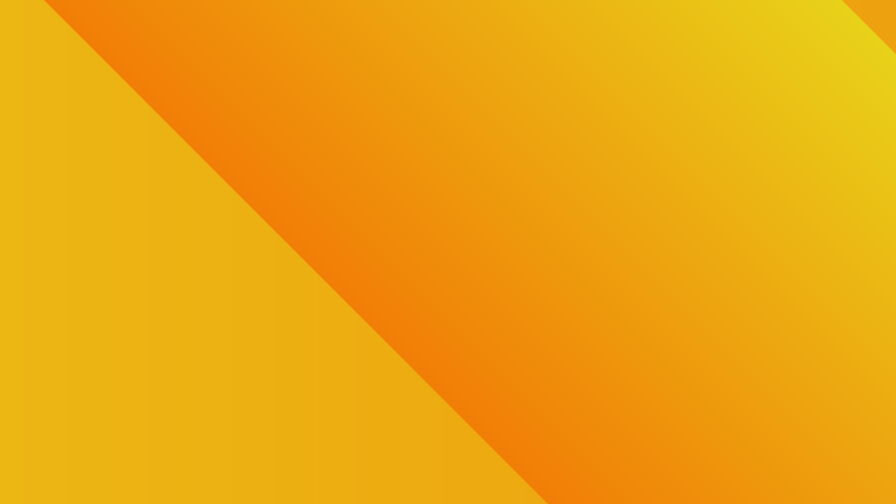
Write a WebGL 2 fragment shader that draws this background.

```glsl
#version 300 es
precision highp float;
// Diagonal band glowing from orange to yellow over a soft amber backdrop.

#define BAND_START 1.087  // x + y at the lower edge, in canvas heights
#define BAND_END 2.670    // x + y at the upper edge
#define BAND_ORANGE vec3(0.945, 0.495, 0.025)
#define BAND_YELLOW vec3(0.910, 0.822, 0.100)
#define BACK_LEFT vec3(0.925, 0.714, 0.076)
#define BACK_RIGHT vec3(0.932, 0.630, 0.058)

uniform vec2 u_resolution;
out vec4 outColor;

// Antialiased step across one pixel of the diagonal coordinate
float edge(float threshold, float diagonal, float pixel) {
    return smoothstep(threshold - pixel, threshold + pixel, diagonal);
}

void main() {
    vec2 position = gl_FragCoord.xy / u_resolution.y;
    float across = gl_FragCoord.x / u_resolution.x;
    float diagonal = position.x + position.y;
    float pixel = 1.0 / u_resolution.y;

    // Backdrop: horizontal gradient
    vec3 backdrop = mix(BACK_LEFT, BACK_RIGHT, across);

    // Band: gradient running at right angles to its edges
    float ramp = clamp((diagonal - BAND_START) / (BAND_END - BAND_START), 0.0, 1.0);
    vec3 band = mix(BAND_ORANGE, BAND_YELLOW, ramp);

    float inside = edge(BAND_START, diagonal, pixel) - edge(BAND_END, diagonal, pixel);
    outColor = vec4(mix(backdrop, band, inside), 1.0);
}
```
